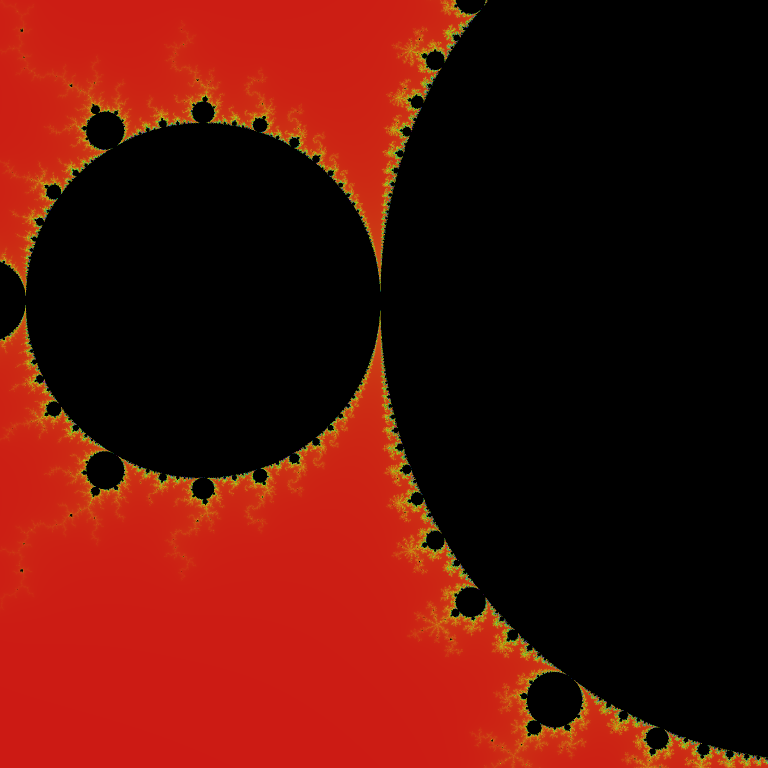
A Shadertoy shader for this background:

```glsl
// Mandelbrot set around the neck between its main cardioid and period-2 disk.
// Points that stay bounded are black; escaping points take a hue that turns
// slowly from red through orange and green as the escape time grows.

const vec2  VIEW_CENTER   = vec2(-0.7450, -0.1178); // complex plane, mid canvas
const float VIEW_HEIGHT   = 1.0832;                 // plane units per canvas height
const int   MAX_STEPS     = 1000;
const float ESCAPE_RADIUS = 16.0;
const float HUE_PER_STEP  = 0.001;                  // hue turns per iteration
const float SATURATION    = 0.90;
const float BRIGHTNESS    = 0.80;
const vec3  INSIDE_COLOR  = vec3(0.0);
const int   AA_GRID       = 2;                      // samples per pixel side

vec3 hueColor(float hue) {
    vec3 ramp = abs(fract(hue + vec3(0.0, 2.0, 1.0) / 3.0) * 6.0 - 3.0) - 1.0;
    return BRIGHTNESS * mix(vec3(1.0), clamp(ramp, 0.0, 1.0), SATURATION);
}

// Exact tests for the two largest components, which avoid the long loop.
bool insideMainBodies(vec2 c) {
    float fromCusp = c.x - 0.25;
    float q = fromCusp * fromCusp + c.y * c.y;
    bool inCardioid = q * (q + fromCusp) <= 0.25 * c.y * c.y;
    vec2 fromDisk = c + vec2(1.0, 0.0);
    return inCardioid || dot(fromDisk, fromDisk) <= 0.0625;
}

// Fractional escape time, or -1 for points that stay bounded.
float escapeTime(vec2 c) {
    if (insideMainBodies(c)) return -1.0;
    vec2 z = vec2(0.0);
    for (int i = 0; i < MAX_STEPS; i++) {
        z = vec2(z.x * z.x - z.y * z.y, 2.0 * z.x * z.y) + c;
        float r2 = dot(z, z);
        if (r2 > ESCAPE_RADIUS * ESCAPE_RADIUS) {
            return float(i) + 1.0 - log2(log2(r2) / (2.0 * log2(ESCAPE_RADIUS)));
        }
    }
    return -1.0;
}

vec3 setColor(vec2 c) {
    float steps = escapeTime(c);
    return steps < 0.0 ? INSIDE_COLOR : hueColor(steps * HUE_PER_STEP);
}

void mainImage(out vec4 fragColor, in vec2 fragCoord) {
    // Average a regular grid of samples inside the pixel.
    vec3 total = vec3(0.0);
    for (int j = 0; j < AA_GRID; j++) {
        for (int i = 0; i < AA_GRID; i++) {
            vec2 offset = (vec2(i, j) + 0.5) / float(AA_GRID) - 0.5;
            vec2 canvas = (fragCoord + offset - 0.5 * iResolution.xy) / iResolution.y;
            total += setColor(VIEW_CENTER + canvas * VIEW_HEIGHT);
        }
    }
    fragColor = vec4(total / float(AA_GRID * AA_GRID), 1.0);
}
```
